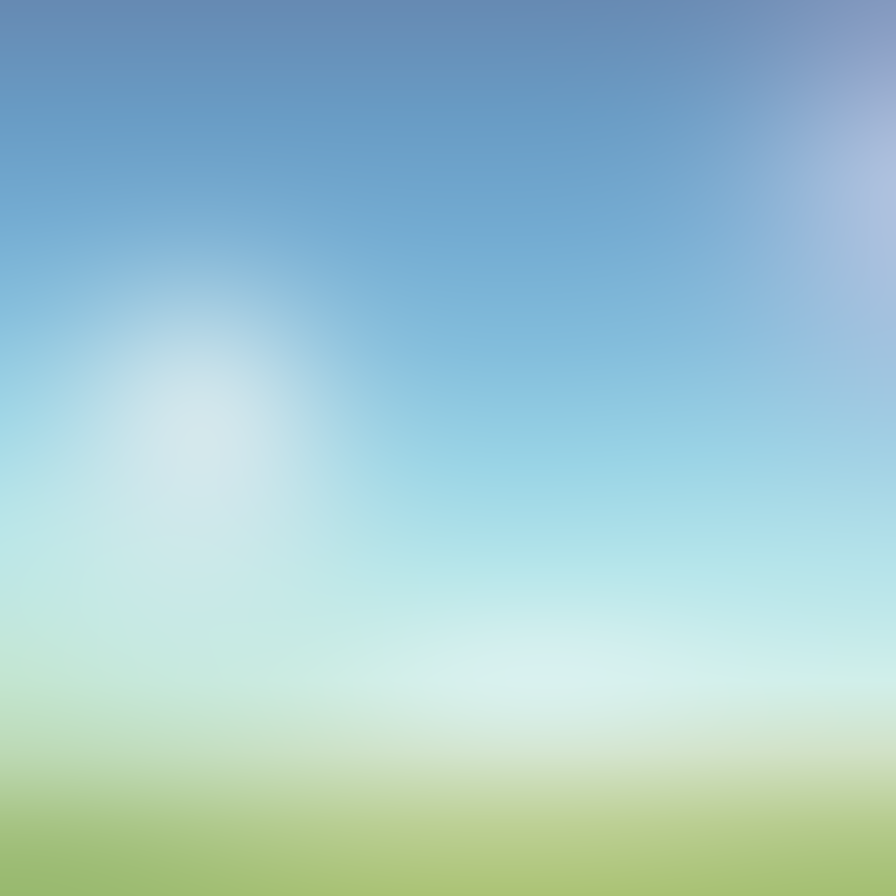
Give the GLSL for this background, as a three.js fragment shader.

```glsl
#define SUN_POS vec2(0.225, 0.515)
#define SUN_SIZE vec2(0.105, 0.115)
#define SUN_COLOR vec3(0.85, 0.915, 0.93)
#define PLUME_COLOR vec3(0.78, 0.92, 0.90)
#define LILAC_POS vec2(1.04, 0.80)
#define LILAC_SIZE vec2(0.14, 0.20)
#define LILAC_COLOR vec3(0.71, 0.77, 0.88)
#define MIST_POS vec2(0.60, 0.245)
#define MIST_COLOR vec3(0.87, 0.95, 0.95)
#define MEADOW_SHADE vec3(0.57, 0.71, 0.42)

varying vec2 vUv;

// Soft elliptical falloff, 1 at the centre
float glow(vec2 p, vec2 center, vec2 size) {
  vec2 d = (p - center) / size;
  return exp(-0.5 * dot(d, d));
}

// Blend to the next colour between two heights
vec3 band(vec3 below, vec3 above, float low, float high, float y) {
  return mix(below, above, clamp((y - low) / (high - low), 0.0, 1.0));
}

// Vertical gradient from meadow to upper sky
vec3 backdrop(float y) {
  vec3 c = vec3(0.68, 0.77, 0.46);
  c = band(c, vec3(0.75, 0.82, 0.59), 0.00, 0.08, y);
  c = band(c, vec3(0.83, 0.89, 0.79), 0.08, 0.16, y);
  c = band(c, vec3(0.82, 0.94, 0.92), 0.16, 0.24, y);
  c = band(c, vec3(0.71, 0.90, 0.92), 0.24, 0.36, y);
  c = band(c, vec3(0.60, 0.83, 0.90), 0.36, 0.48, y);
  c = band(c, vec3(0.51, 0.74, 0.86), 0.48, 0.61, y);
  c = band(c, vec3(0.45, 0.67, 0.82), 0.61, 0.74, y);
  c = band(c, vec3(0.41, 0.61, 0.77), 0.74, 0.87, y);
  return band(c, vec3(0.40, 0.54, 0.70), 0.87, 1.00, y);
}

void main() {
  vec2 p = vUv;

  // Let the pale horizon rise a little toward the sides
  float sides = smoothstep(0.30, 0.0, p.x) + 0.5 * smoothstep(0.55, 1.0, p.x);
  float lift = 0.05 * sides * smoothstep(0.30, 0.45, p.y) * smoothstep(0.90, 0.55, p.y);
  vec3 color = backdrop(p.y - lift);

  // Green ground haze on the left and shaded meadow corners
  color = mix(color, vec3(0.74, 0.88, 0.76), 0.65 * glow(p, vec2(0.0, 0.21), vec2(0.25, 0.09)));
  color = mix(color, MEADOW_SHADE, 0.75 * glow(p, vec2(0.0, 0.0), vec2(0.24, 0.10)));
  color = mix(color, MEADOW_SHADE, 0.35 * glow(p, vec2(1.0, 0.0), vec2(0.20, 0.08)));

  // Pale mist over the horizon
  color = mix(color, MIST_COLOR, 0.65 * glow(p, MIST_POS, vec2(0.14, 0.055)));

  // Sun glow with a plume fading down to the ground
  color = mix(color, PLUME_COLOR, 0.75 * glow(p, vec2(0.20, 0.36), vec2(0.13, 0.10)));
  color = mix(color, SUN_COLOR, 0.92 * glow(p, SUN_POS, SUN_SIZE));

  // Lilac light at the upper right edge
  vec3 lilac = mix(LILAC_COLOR, vec3(0.61, 0.65, 0.79), smoothstep(0.78, 1.0, p.y));
  color = mix(color, lilac, 0.95 * glow(p, LILAC_POS, LILAC_SIZE));

  gl_FragColor = vec4(color, 1.0);
}
```
